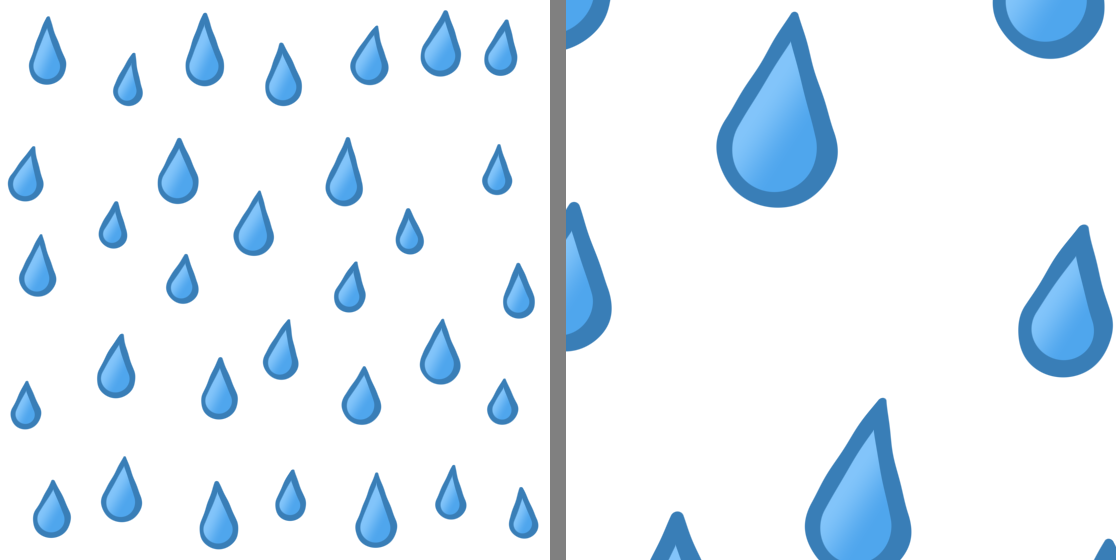
Left: the whole. Right: its middle third, enlarged.
Give the GLSL for this pattern, as a WebGL 2 fragment shader.

```glsl
#version 300 es
precision highp float;

uniform vec2 u_resolution;
out vec4 fragColor;

const float PI = 3.14159265;
const float COLUMNS = 7.0;          // whole columns per tile
const vec3 PAPER = vec3(1.0);
const vec3 OUTLINE = vec3(0.225, 0.495, 0.718);
const vec3 LIGHT_BLUE = vec3(0.51, 0.77, 0.98);
const vec3 DEEP_BLUE = vec3(0.31, 0.65, 0.93);

float hash(vec2 cell, float salt) {
    return fract(sin(dot(cell, vec2(127.1, 311.7)) + salt * 74.7) * 43758.5453);
}

vec2 rotate(vec2 p, float angle) {
    float c = cos(angle), s = sin(angle);
    return vec2(c * p.x - s * p.y, s * p.x + c * p.y);
}

// Distance to a round belly at the origin that tapers to a tip above it
float taperedDrop(vec2 p, float belly, float tip, float rise) {
    p.x = abs(p.x);
    float slope = (belly - tip) / rise;
    float run = sqrt(1.0 - slope * slope);
    float along = dot(p, vec2(-slope, run));
    if (along < 0.0) return length(p) - belly;
    if (along > run * rise) return length(p - vec2(0.0, rise)) - tip;
    return dot(p, vec2(run, slope)) - belly;
}

float coverage(float dist, float soft) {
    return 1.0 - smoothstep(-soft, soft, dist);
}

// Paints one hand-drawn drop, centred on p = 0, over the given colour
vec3 paintDrop(vec3 under, vec2 p, vec2 cell, float soft) {
    float belly = mix(0.0256, 0.0385, pow(hash(cell, 1.0), 1.6));
    float rise = belly * mix(1.95, 2.6, hash(cell, 2.0));
    float tilt = mix(-0.06, 0.15, hash(cell, 3.0));
    float bend = mix(-0.08, 0.22, hash(cell, 4.0));
    float phase = 2.0 * PI * hash(cell, 5.0);

    // Lean, curl the tip and centre the height
    p = rotate(p, tilt);
    p.y += 0.5 * (rise - belly);
    float height = max(p.y, 0.0) / rise;
    p.x -= bend * belly * height * height * height;

    // Uneven pen line, heavier on the right
    float wobble = 0.0007 * sin(2.0 * atan(p.y, p.x) + phase)
                 + 0.0003 * sin(p.y * 190.0 + phase);
    float body = taperedDrop(p, belly, 0.0034, rise) + wobble;
    float pen = 0.0098 + 0.0022 * clamp(p.x / belly, -1.0, 1.0) - 1.4 * wobble;

    // Diagonal shine from upper left to lower right
    float shade = dot(p / belly, vec2(0.85, -0.42));
    vec3 water = mix(LIGHT_BLUE, DEEP_BLUE, smoothstep(-0.65, 0.25, shade));

    vec3 drop = mix(OUTLINE, water, coverage(body + pen, soft));
    return mix(under, drop, coverage(body, soft));
}

void main() {
    vec2 uv = gl_FragCoord.xy / u_resolution;
    float aspect = u_resolution.x / u_resolution.y;
    float soft = 0.85 / u_resolution.y;
    vec3 color = PAPER;

    // Neighbouring columns, alternately of five and four drops
    for (int i = -1; i <= 1; i++) {
        float column = floor(uv.x * COLUMNS) + float(i);
        float wrapped = floor(mod(column + 0.5, COLUMNS));
        float rows = 5.0 - mod(wrapped, 2.0);
        float row = floor(uv.y * rows);
        vec2 cell = vec2(wrapped, row);
        vec2 cellSize = vec2(aspect / COLUMNS, 1.0 / rows);

        // Scatter within the free room; inner columns also sway sideways
        vec2 room = 0.5 - vec2(0.045, 0.073) / cellSize;
        vec2 jitter = 2.0 * vec2(hash(cell, 7.0), hash(cell, 8.0)) - 1.0;
        vec2 center = vec2(column, row) + 0.5 + jitter * room;
        float inner = sin(PI * wrapped / (COLUMNS - 1.0));
        center.x += 0.34 * inner * sin(2.0 * PI * (row + 0.5) / rows + 0.8);

        vec2 offset = uv * vec2(COLUMNS, rows) - center;
        color = paintDrop(color, offset * cellSize, cell, soft);
    }
    fragColor = vec4(color, 1.0);
}
```
